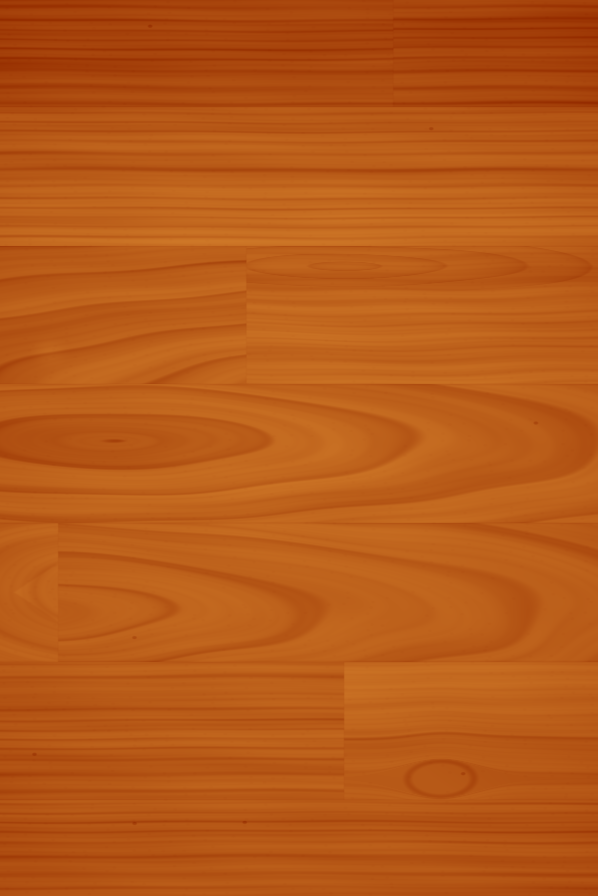
Give the GLSL for this texture, as a WebGL 1 fragment shader.

```glsl
precision highp float;
// Warm orange parquet: seven rows of horizontal boards, some split by a butt joint.
// Each board bends a grain field (straight, arched or knotted), and layered sines
// of that field give the streaks; seams, pores and edge shading go on top.
uniform vec2 u_resolution;

float hash(vec2 p) {
  return fract(sin(dot(p, vec2(127.1, 311.7))) * 43758.55);
}

// Elliptical distance, drawn out along the board
float ring(vec2 p, vec2 centre, float stretch) {
  return length((p - centre) / vec2(stretch, 1.0));
}

// Growth line that darkens slowly and ends on a crisper outer edge
float growthLine(float x) {
  float m = fract(x);
  return (0.5 * pow(m, 3.0) + 0.7 * pow(m, 12.0)) * smoothstep(1.0, 0.91, m);
}

// Small dark dots, one candidate per cell
float specks(vec2 p, vec2 scale, float share, float radius) {
  vec2 cell = floor(p * scale);
  vec2 spot = 0.2 + 0.6 * vec2(hash(cell), hash(cell + 7.3));
  float d = length((fract(p * scale) - spot) / scale * vec2(0.7, 1.0));
  return step(hash(cell + 19.1), share) * smoothstep(radius, radius * 0.3, d);
}

// Distance from the left edge to the butt joint of a row
float jointOf(float row) {
  if (row == 1.0) return 0.384;
  if (row == 2.0) return 0.065;
  if (row == 4.0) return 0.275;
  if (row == 6.0) return 0.439;
  return 9.0;
}

// Lightness of one board; side is 0 left of the joint, 1 right of it
float board(vec2 p, float row, float side) {
  float seed = 6.28 * hash(vec2(row, side + 2.0));
  float warp = 0.0025 * sin(p.x * 11.0 + seed) + 0.0013 * sin(p.x * 27.0 + p.y * 60.0 + seed);
  float g = p.y + warp;
  float figure = 0.0;
  float tone = 0.0;

  if (row == 3.0) {                      // long nested arches
    g = ring(p, vec2(0.13, 0.508), 6.0) + warp;
    figure = 0.42 * growthLine(g / 0.03);
    tone = 0.05 - 0.18 * smoothstep(0.027, 0.012, g);
  } else if (row == 2.0 && side > 0.5) { // shorter, wavier arches
    g = ring(p, vec2(0.02, 0.318), 6.0) + 1.4 * warp;
    figure = 0.36 * growthLine(g / 0.0325 + 0.05);
    tone = 0.02;
  } else if (row == 2.0) {               // pale wedge opening toward the joint
    g = ring(p, vec2(0.14, 0.339), 2.4) + warp;
    float wedge = p.x - 0.016 - 1.5 * abs(p.y - 0.339);
    tone = 0.02 + 0.12 * smoothstep(-0.003, 0.003, wedge);
  } else if (row == 4.0 && side > 0.5) { // flat arches above fine straight lines
    float arched = smoothstep(0.670, 0.690, p.y);
    float r = ring(p, vec2(0.39, 0.703), 8.0) + 0.5 * warp;
    figure = 0.24 * growthLine(r / 0.009 + 0.3) * arched
           + 0.09 * pow(0.5 + 0.5 * sin(g * 560.0 + 2.0 * sin(g * 90.0)), 4.0) * (1.0 - arched);
    tone = 0.10 * smoothstep(0.72, 0.60, p.y);
  } else if (row == 4.0) {               // rising sweeps and a small pin knot
    g = ring(p, vec2(0.45, 0.55), 5.0) + warp;
    figure = 0.50 * growthLine(g / 0.033);
    tone = 0.06 + 0.13 * smoothstep(0.022, 0.0, ring(p, vec2(0.055, 0.607), 1.2));
  } else if (row == 1.0 && side > 0.5) { // eye-shaped knot parting the grain
    vec2 d = p - vec2(0.492, 0.131);
    float r = ring(d, vec2(0.0), 1.9) + 0.4 * warp;
    float bulge = 0.021 * exp(-d.x * d.x / 0.004);
    g = sqrt(max(d.y * d.y - bulge * bulge, 0.0)) + 0.5 * warp;
    figure = 0.22 * smoothstep(0.004, 0.0, abs(r - 0.019))
           + 0.22 * smoothstep(0.003, 0.0, abs(g - 0.045));
    tone = mix(-0.05, 0.10, smoothstep(0.042, 0.05, g));
  } else {                               // straight grain with thin dark lines
    g = p.y + 0.35 * warp;
    float line = 0.5 + 0.5 * sin(g * 470.0 + 2.5 * sin(g * 61.0 + seed) + seed);
    figure = 0.24 * pow(line, 6.0) * (0.75 + 0.25 * sin(p.x * 5.0 + g * 150.0 + seed));
    if (row == 6.0) tone = -0.12;
    if (row == 5.0) tone = mix(0.26, 0.10, smoothstep(0.735, 0.82, p.y));
    if (row == 1.0) tone = -0.02;
  }

  // Streaks from broad bands to fine fibres, thin and dark on a paler ground
  float streaks = 0.0;
  for (int i = 0; i < 6; i++) {
    float k = float(i);
    float drift = 1.1 * sin(p.x * (4.0 + 1.5 * k) + seed * (k + 1.0) + p.y * 17.0);
    float wave = 0.5 + 0.5 * sin(g * 85.0 * pow(1.68, k) + seed * (k + 2.0) + drift);
    streaks += (0.625 - 2.0 * pow(wave, 3.0)) * 0.053 * pow(0.78, k);
  }
  float mottle = 0.025 * sin(p.x * 21.0 + seed + 2.0 * sin(p.y * 37.0)) * sin(p.y * 63.0 + p.x * 15.0);
  return tone + streaks + mottle - figure;
}

void main() {
  vec2 p = gl_FragCoord.xy / u_resolution.y;
  float px = 1.0 / u_resolution.y;
  float along = (p.y - 0.1068) / 0.1547 + 1.0;
  float row = floor(along);
  float joint = jointOf(row);

  float side = smoothstep(joint - px, joint + px, p.x);
  float light = 0.735 + mix(board(p, row, 0.0), board(p, row, 1.0), side);

  // Faint seams between rows and at the joints
  float rowGap = 0.1547 * (0.5 - abs(fract(along) - 0.5));
  light -= 0.10 * smoothstep(0.001 + px, 0.0, rowGap);
  light -= 0.03 * smoothstep(0.0008 + px, 0.0, abs(p.x - joint));

  // Short pores and a few larger specks
  light -= 0.03 * specks(p, vec2(45.0, 170.0), 0.3, 0.0022);
  light -= 0.28 * specks(p, vec2(9.0), 0.07, 0.0026);

  // Shading falls off toward the edges, most of all at the top
  vec2 off = vec2(p.x - 0.5 * u_resolution.x * px, p.y - 0.44);
  light -= 1.4 * off.x * off.x + 1.2 * off.y * off.y;

  vec3 amber = vec3(0.81, 0.47, 0.155);
  vec3 russet = vec3(0.605, 0.20, 0.01);
  gl_FragColor = vec4(mix(russet, amber, clamp(light, -0.2, 1.0)), 1.0);
}
```
